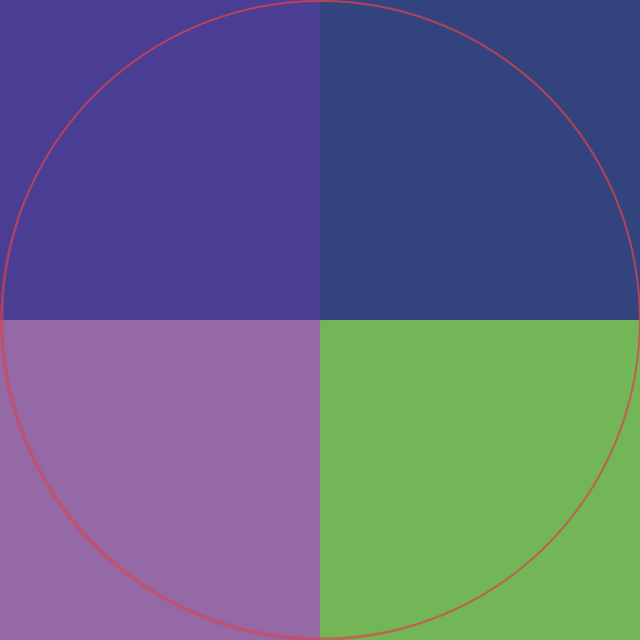
A three.js fragment shader for this background:

```glsl
// Four flat colour quadrants crossed by a thin red ring that nearly fills the canvas.
// Soft steps blend the quadrants; the ring is a circle distance function
// whose stroke is a little wider and fainter toward the lower left.
varying vec2 vUv;

const vec3 INDIGO = vec3(0.290, 0.238, 0.580);
const vec3 NAVY = vec3(0.200, 0.263, 0.490);
const vec3 MAUVE = vec3(0.580, 0.412, 0.650);
const vec3 GREEN = vec3(0.450, 0.714, 0.340);
const vec3 RED = vec3(0.850, 0.260, 0.300);

const vec2 RING_CENTER = vec2(0.5012, 0.5);
const float RING_RADIUS = 0.4985;
const float EDGE = 0.001;

// Smooth step from 0 to 1 around a boundary
float softStep(float boundary, float x, float blur) {
  return smoothstep(boundary - blur, boundary + blur, x);
}

// Blend of four colours split at a point
vec3 quadrants(vec2 p, vec2 split, float blur) {
  float right = softStep(split.x, p.x, blur);
  float top = softStep(split.y, p.y, blur);
  return mix(mix(MAUVE, GREEN, right), mix(INDIGO, NAVY, right), top);
}

// Coverage of a circular stroke
float ring(vec2 p, vec2 center, float radius, float halfWidth, float blur) {
  float d = abs(length(p - center) - radius);
  return 1.0 - softStep(halfWidth, d, blur);
}

void main() {
  vec3 color = quadrants(vUv, vec2(0.5), EDGE);

  // Stroke weight varies with direction around the ring
  vec2 direction = normalize(vUv - RING_CENTER + 1e-5);
  float lowerLeft = smoothstep(0.3, 1.0, dot(direction, vec2(-0.7071)));
  float halfWidth = mix(0.0016, 0.0034, lowerLeft);
  float opacity = mix(0.75, 0.5, lowerLeft);
  float stroke = ring(vUv, RING_CENTER, RING_RADIUS, halfWidth, EDGE);

  color = mix(color, RED, stroke * opacity);
  gl_FragColor = vec4(color, 1.0);
}
```
